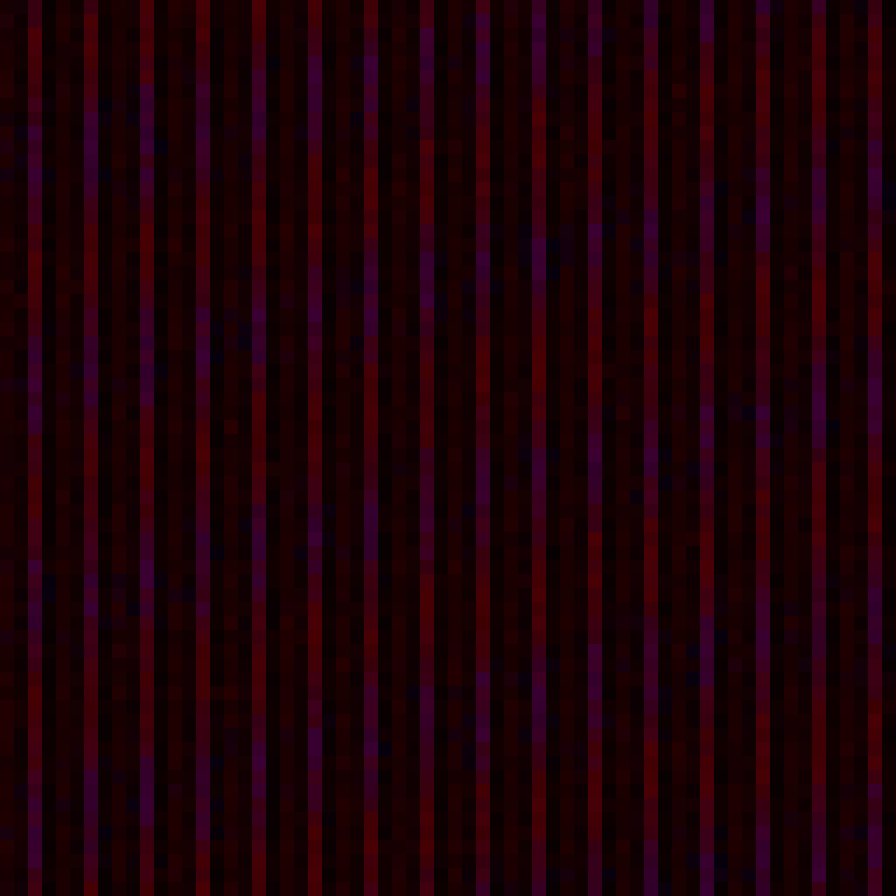
A WebGL 2 fragment shader for this pattern:

```glsl
#version 300 es
precision highp float;
// Dark mosaic of square cells with 16 upright stripes drifting from red to violet.

#define CELLS 64.0          // cells across and down
#define STRIPE_PERIOD 4.0   // cells from one stripe to the next
#define STRIPE_COLUMN 2.0   // stripe position within its period
#define WAVE vec2(0.1, 0.4) // hue phase per cell, across and down
#define HUE_JITTER 0.5      // hue variation between stripe cells
#define GLOW_JITTER 0.05    // brightness variation between stripe cells
#define GROUND_JITTER 0.04  // brightness variation between ground cells

uniform vec2 u_resolution;
out vec4 fragColor;

const vec3 STRIPE_RED = vec3(0.26, 0.0, 0.015);
const vec3 STRIPE_WINE = vec3(0.225, 0.0, 0.07);
const vec3 STRIPE_VIOLET = vec3(0.21, 0.0, 0.18);
const vec3 GROUND_DARK = vec3(0.052, 0.0, 0.004);
const vec3 GROUND_MID = vec3(0.07, 0.0, 0.008);
const vec3 GROUND_LIT = vec3(0.108, 0.0, 0.002);

float hash(vec2 p) {
    return fract(sin(dot(p, vec2(127.1, 311.7))) * 43758.5453);
}

// Red through wine to violet as violetness goes from 0 to 1.
vec3 stripeColor(float violetness, float glow) {
    vec3 color = mix(STRIPE_RED, STRIPE_WINE, smoothstep(0.0, 0.5, violetness));
    color = mix(color, STRIPE_VIOLET, smoothstep(0.5, 1.1, violetness));
    return color * (1.0 + 4.0 * GLOW_JITTER * (glow - 0.5));
}

// Three ground columns: dark, lit and mid, with scattered red and blue cells.
vec3 groundColor(float column, float violetness, vec2 cell) {
    vec3 color = column == 0.0 ? GROUND_LIT : column == 1.0 ? GROUND_MID : GROUND_DARK;
    float tone = hash(cell + 17.3) - 0.5;
    color.r += GROUND_JITTER * tone;
    color.r += 0.035 * step(0.93, hash(cell + 41.9)) * (1.0 - violetness);
    float blueCell = step(0.86, hash(cell + 73.1)) * violetness;
    return max(color + blueCell * vec3(-0.015, 0.0, 0.045), 0.0);
}

vec3 cellColor(vec2 cell) {
    float column = mod(cell.x, STRIPE_PERIOD);
    vec2 fromTop = vec2(cell.x, CELLS - 1.0 - cell.y);
    float violetness = 0.5 - 0.5 * sin(dot(fromTop, WAVE));
    if (column == STRIPE_COLUMN) {
        float jitter = HUE_JITTER * (hash(cell) - 0.5);
        return stripeColor(violetness + jitter, hash(cell + 29.7));
    }
    return groundColor(column, violetness, cell);
}

void main() {
    float side = min(u_resolution.x, u_resolution.y);
    vec2 grid = gl_FragCoord.xy / side * CELLS - 0.5;
    vec2 cell = floor(grid);

    // Blend neighbouring cells over one pixel at their shared edge.
    vec2 blend = clamp((fract(grid) - 0.5) * side / CELLS + 0.5, 0.0, 1.0);
    vec3 lower = mix(cellColor(cell), cellColor(cell + vec2(1.0, 0.0)), blend.x);
    vec3 upper = mix(cellColor(cell + vec2(0.0, 1.0)), cellColor(cell + 1.0), blend.x);
    fragColor = vec4(mix(lower, upper, blend.y), 1.0);
}
```
